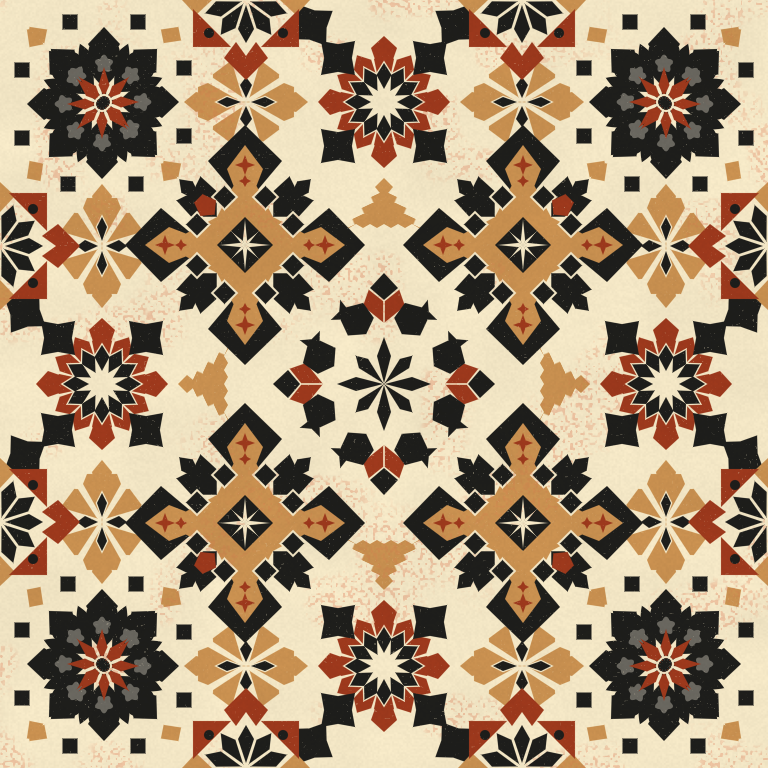
This pattern is drawn by a WebGL 1 fragment shader. Its source:

```glsl
precision highp float;
// Ornamental tile of stars, rosettes and leaves, folded by mirror symmetry.
// Motifs are unions of convex plates; unfolded noise adds grain and wear.
uniform vec2 u_resolution;
const float SIZE = 768.0;  // design units across the canvas
const float PI = 3.14159265;
const vec3 CREAM = vec3(0.95, 0.90, 0.77);
const vec3 INK = vec3(0.115, 0.115, 0.105);
const vec3 GOLD = vec3(0.78, 0.56, 0.31);
const vec3 RED = vec3(0.61, 0.22, 0.11);
const vec3 GREY = vec3(0.41, 0.40, 0.37);
const float FLECKS = 0.35, WEAR = 0.30, GRAIN = 0.035;
float blur;
vec3 color = CREAM;

float hash(vec2 p) { return fract(sin(dot(p, vec2(127.1, 311.7))) * 43758.5); }
float noise(vec2 p) {
  vec2 i = floor(p), f = fract(p);
  f *= f * (3.0 - 2.0 * f);
  return mix(mix(hash(i), hash(i + vec2(1, 0)), f.x),
             mix(hash(i + vec2(0, 1)), hash(i + 1.0), f.x), f.y);
}
void paint(float d, vec3 ink) { color = mix(ink, color, smoothstep(-blur, blur, d)); }
float tri(float x) { return abs(fract(x) - 0.5) * 2.0; }
// Signed distance to line ab, positive on its left
float edge(vec2 p, vec2 a, vec2 b) {
  vec2 t = normalize(b - a);
  return dot(p - a, vec2(-t.y, t.x));
}
// Convex plate along x, mirrored in y: three stations x with half widths w
float plate(vec2 p, vec3 x, vec3 w) {
  p.y = abs(p.y);
  vec2 mid = vec2(x.y, w.y);
  return max(edge(p, vec2(x.x, w.x), mid), edge(p, mid, vec2(x.z, w.z)));
}
float kite(vec2 p, float start, float mid, float width, float tip) {
  return plate(p, vec3(start, mid, tip), vec3(0, width, 0));
}
vec2 turn(vec2 p, float a) { return p * cos(a) + vec2(p.y, -p.x) * sin(a); }
// Fold n sectors onto the one around +x
vec2 fan(vec2 p, float n) {
  float s = 2.0 * PI / n, a = mod(atan(p.y, p.x + 1e-5) + 0.5 * s, s) - 0.5 * s;
  return length(p) * vec2(cos(a), sin(a));
}
float star4(vec2 p, float r, float waist) {
  p = abs(p);
  return edge(vec2(max(p.x, p.y), min(p.x, p.y)), vec2(r * waist), vec2(r, 0));
}
void centreFlower(vec2 q) {
  paint(kite(fan(q, 4.0), 1.0, 28.0, 7.0, 47.0), INK);
  paint(kite(fan(turn(q, PI / 4.0), 4.0), 1.0, 29.0, 6.5, 40.0), INK);
  vec2 k = q.yx, l = turn(q - vec2(14, 58), 0.438);
  float bud = plate(k, vec3(61, 78, 95), vec3(0, 21, 15));
  bud = max(bud, edge(k, vec2(95, 15), vec2(83, 0)) + 0.7);
  paint(max(bud, 0.8 - k.y), RED);
  paint(kite(k, 84.0, 96.0, 14.0, 111.0), INK);
  float leaf = max(plate(l, vec3(0, 16, 28), vec3(9, 18, 8)), max(-l.x, l.x - 30.0));
  float lobes = max(plate(l, vec3(24, 38, 34), vec3(4, 11, 0)), 24.0 - l.x);
  paint(min(leaf, lobes), INK);
  float crown = (k.y - (194.0 - k.x) * 0.85 - 7.0 * tri(k.x / 11.0)) * 0.6;
  crown = max(crown, max(156.0 + 4.0 * tri(k.y / 14.0) - k.x, k.x - 195.0));
  paint(min(crown, kite(k, 186.0, 197.0, 9.0, 206.0)), GOLD);
}
void medallion(vec2 m) {
  vec2 f = vec2(max(abs(m.x), abs(m.y)), min(abs(m.x), abs(m.y))), g = turn(f, PI / 4.0);
  float leaf = plate(g, vec3(40, 58, 80), vec3(0, 18, 17));
  leaf = max(leaf, edge(vec2(g.x, abs(g.y)), vec2(80, 17), vec2(76, 5)));
  paint(min(leaf, plate(g, vec3(70, 82, 93), vec3(4, 8, 0))), INK);
  paint(kite(f, 40.0, 84.0, 37.0, 120.0), INK);
  float body = max(edge(f, vec2(28), vec2(62, 10)), f.x - 62.0);
  paint(min(body, plate(f, vec3(45, 76, 100), vec3(6, 18, 0))), GOLD);
  float stud = star4(f - vec2(48, 20.5), 11.0, 0.5);
  paint(stud - 2.0, CREAM);
  paint(min(stud, star4(f, 28.0, 0.5)), INK);
  paint(min(star4(f - vec2(80, 0), 10.0, 0.27), star4(f - vec2(64, 0), 6.0, 0.35)), RED);
  paint(min(kite(f, -1.0, 4.0, 2.2, 25.0), kite(g, -1.0, 4.0, 1.5, 17.0)), CREAM);
  float bud = max(plate(g, vec3(43, 52, 66), vec3(0, 11, 6)), g.x - 66.0);
  paint(max(bud, -min(m.x, m.y)), RED);
}
void goldFlower(vec2 w) {
  w.x = abs(w.x);
  vec2 h = w.yx, s = turn(abs(w), 0.93);
  float petal = max(plate(w, vec3(6, 38, 48), vec3(1, 19, 15)), w.x - 48.0);
  petal = min(petal, plate(w, vec3(40, 50, 62), vec3(8, 10, 0)));
  paint(min(petal, max(plate(s, vec3(6, 39, 45), vec3(0, 12, 8)), s.x - 42.0)), GOLD);
  float seeds = min(kite(w, 5.0, 19.0, 5.0, 29.0), kite(abs(h), 4.0, 17.0, 6.0, 25.0));
  paint(seeds - 1.2, CREAM);
  paint(seeds, INK);
  float heart = plate(h, vec3(22, 44, 60), vec3(0, 22, 10));
  paint(max(heart, edge(vec2(h.x, abs(h.y)), vec2(60, 10), vec2(46, 0))), RED);
}
void edgeRosette(vec2 e) {
  paint(star4(turn(e - vec2(-66, 25), 0.6), 25.0, 0.42), INK);
  e.x = abs(e.x);
  paint(kite(e, 34.0, 50.0, 15.0, 64.0), GOLD);
  paint(max(max(e.y - 47.0, e.x - 53.0), (62.0 - e.x - e.y) * 0.707), RED);
  paint(length(e - vec2(37, 33)) - 5.0, INK);
  paint(kite(fan(e.yx, 10.0), 5.0, 29.0, 8.0, 43.0), INK);
}
void redRosette(vec2 r) {
  vec2 f = fan(r, 12.0);
  float petals = plate(f, vec3(24, 43, 54), vec3(6, 10, 0));
  petals = min(petals, plate(fan(r, 4.0), vec3(34, 54, 66), vec3(6, 13, 0)));
  paint(max(petals, 24.0 - f.x), RED);
  float seeds = kite(f, 13.0, 27.0, 7.5, 39.0);
  paint(seeds - 1.3, CREAM);
  paint(min(seeds, star4(turn(abs(r) - vec2(46, 44), PI / 4.0), 24.0, 0.41)), INK);
}
void darkMandala(vec2 r) {
  vec2 f = fan(r, 8.0), b = f - vec2(38, 0), a = abs(r);
  float rim = (length(r) - 54.0 - 9.0 * tri(atan(r.y, r.x) * 16.0 / PI)) * 0.6;
  paint(min(rim, kite(f, 30.0, 58.0, 16.0, 75.0)), INK);
  paint(length(b) - 8.0 - 1.3 * cos(5.0 * atan(b.y, b.x)), GREY);
  paint(kite(fan(turn(r, PI / 8.0), 8.0), 5.0, 16.0, 4.0, 27.0), CREAM);
  paint(kite(f, 5.0, 17.0, 5.5, 35.0), RED);
  paint(abs(length(r) - 7.0) - 1.0, CREAM);
  vec2 s = abs(vec2(min(a.x, a.y), max(a.x, a.y)) - vec2(34, 80));
  paint(max(s.x, s.y) - 7.5, INK);
  a -= 67.0;
  paint(max(abs(a.x + 0.2 * a.y) - 9.0, abs(a.y - 0.15 * a.x) - 7.0), GOLD);
}
void main() {
  blur = 0.7 * SIZE / u_resolution.x;
  vec2 p = (gl_FragCoord.xy / u_resolution - 0.5) * SIZE, a = abs(p);
  vec2 q = vec2(min(a.x, a.y), max(a.x, a.y));
  centreFlower(q);
  goldFlower(q - vec2(138, 282));
  edgeRosette(vec2(q.x - 138.0, 384.0 - q.y));
  redRosette(q - vec2(0, 282));
  darkMandala(q - vec2(280, 282));
  medallion(q - 139.0);
  // Stains, flecks and grain, free of the symmetry
  float light = smoothstep(0.3, 0.8, color.g);
  float stain = smoothstep(0.62, 0.85, noise(p / 55.0 + 9.0)) * smoothstep(0.55, 0.8, noise(p / 2.5));
  color = mix(color, vec3(0.85, 0.42, 0.28), WEAR * stain * light);
  float fleck = smoothstep(0.86, 0.97, noise(p / 1.4 + 40.0)) * noise(p / 30.0);
  color = mix(color, CREAM, FLECKS * fleck * (1.0 - light));
  color *= 1.0 + GRAIN * (noise(p / 1.8) + noise(p / 40.0) - 1.0);
  gl_FragColor = vec4(color, 1.0);
}
```
